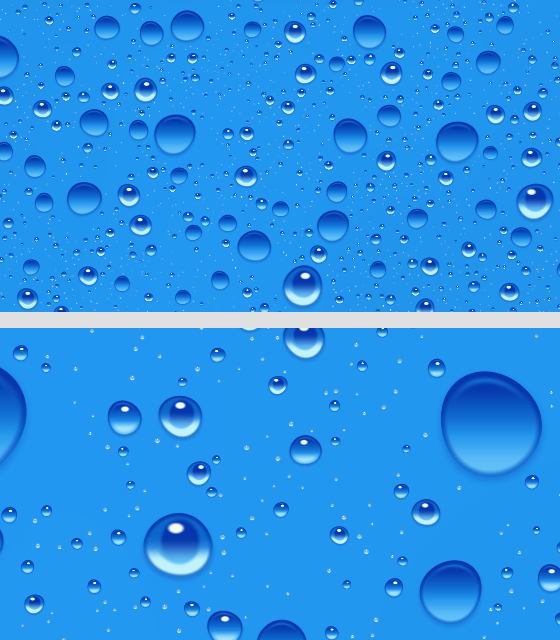
Top: the whole. Bottom: its middle third, enlarged.
Give the GLSL for this texture, as a Shadertoy shader.

```glsl
// Water drops of many sizes scattered on a bright blue sheet.
// Five jittered, rotated grids hold one drop per cell, from large to dust;
// a drop is left out where it would touch one of a coarser grid.

const vec3 SHEET = vec3(0.13, 0.585, 0.93);
const vec3 MID   = vec3(0.05, 0.40, 0.80);
const vec3 DEEP  = vec3(0.02, 0.21, 0.67);
const vec3 LIGHT = vec3(0.38, 0.75, 0.97);
const vec3 PALE  = vec3(0.76, 0.95, 0.99);

const int LAYERS = 5;
// cell size, smallest radius, largest radius, chance of a drop
const vec4 LAYER[LAYERS] = vec4[LAYERS](
    vec4(0.290, 0.0460, 0.0740, 0.68),
    vec4(0.155, 0.0230, 0.0420, 0.80),
    vec4(0.085, 0.0100, 0.0200, 0.60),
    vec4(0.045, 0.0040, 0.0090, 0.60),
    vec4(0.024, 0.0015, 0.0030, 0.45));
const float GLOSSY[LAYERS] = float[LAYERS](0.10, 0.35, 0.40, 0.0, 0.0);
const float MARGIN = 1.2;   // room for shadow, in radii
const float TURN = 1.3;     // rotation from grid to grid

vec3 hash3(vec3 p) {
    p = fract(p * vec3(0.1031, 0.1030, 0.0973));
    p += dot(p, p.yxz + 33.33);
    return fract((p.xxy + p.yxx) * p.zyx);
}

float noise(vec2 p) {
    vec2 i = floor(p), f = fract(p);
    f = f * f * (3.0 - 2.0 * f);
    float a = hash3(vec3(i, 91.0)).x, b = hash3(vec3(i + vec2(1, 0), 91.0)).x;
    float c = hash3(vec3(i + vec2(0, 1), 91.0)).x, d = hash3(vec3(i + 1.0, 91.0)).x;
    return mix(mix(a, b, f.x), mix(c, d, f.x), f.y);
}

// Drop in the cell at p plus a step: centre, radius (0 if none), seed
vec4 dropAt(int k, vec2 p, vec2 cellStep) {
    vec4 layer = LAYER[k];
    float id = float(k) * 17.0 + 5.0, angle = 0.4 + TURN * float(k);
    mat2 turn = mat2(cos(angle), sin(angle), -sin(angle), cos(angle));
    vec2 g = turn * p / layer.x + 60.0;
    float row = floor(g.y) + cellStep.y;
    float slide = hash3(vec3(row, 7.0, id)).x;
    vec2 cell = vec2(floor(g.x + slide) + cellStep.x, row);
    vec3 h = hash3(vec3(cell, id)), h2 = hash3(vec3(cell, id + 8.0));
    float r = mix(layer.y, layer.z, h.z);
    vec2 jitter = (h.xy - 0.5) * (layer.x - 2.0 * MARGIN * r);
    vec2 c = (cell + 0.5 - vec2(slide, 0.0) - 60.0) * layer.x + jitter;
    c = c * turn;   // inverse rotation
    float chance = layer.w;
    if (k > 2) chance *= 0.35 + 1.2 * noise(c * 5.0);
    return vec4(c, h2.x < chance ? r : 0.0, h2.y);
}

bool crowded(int k, vec4 drop) {
    for (int j = 0; j < k; j++)
        for (int i = 0; i < 9; i++) {
            vec4 other = dropAt(j, drop.xy, vec2(i % 3 - 1, i / 3 - 1));
            if (other.z > 0.0 && distance(other.xy, drop.xy) < 1.12 * (other.z + drop.z))
                return true;
        }
    return false;
}

// Clear drop: dark above, glowing below, with a dark rim
vec3 clearDrop(vec2 q, float f) {
    float v = -q.y;
    vec3 col = mix(DEEP, MID, smoothstep(-0.75, -0.1, v));
    col = mix(col, SHEET, smoothstep(-0.25, 0.3, v));
    col = mix(col, LIGHT, smoothstep(0.1, 0.8, v));
    float sheen = exp(-pow((f - 0.83) / 0.06, 2.0)) * smoothstep(0.35, 0.9, q.y);
    col = mix(col, SHEET, 0.55 * sheen);
    vec3 rim = mix(MID, DEEP, smoothstep(-0.7, 0.4, q.y));
    return mix(col, rim, 0.85 * smoothstep(0.85, 0.98, f));
}

// Glossy drop: dark core above a pale crescent
vec3 glossyDrop(vec2 q, float f) {
    vec3 col = mix(MID, LIGHT, smoothstep(-0.3, 0.5, -q.y));
    float crescent = smoothstep(0.55, 0.72, length(q - vec2(0.0, 0.15))) * smoothstep(0.0, 0.45, -q.y);
    col = mix(col, PALE, crescent);
    float core = 1.0 - smoothstep(0.5, 0.68, length((q - vec2(0.05, 0.12)) * vec2(1.1, 0.95)));
    col = mix(col, mix(LIGHT, DEEP, smoothstep(-0.5, 0.25, q.y)), core);
    vec3 rim = mix(MID, DEEP, smoothstep(-0.2, 0.6, q.y));
    return mix(col, rim, 0.85 * smoothstep(0.84, 0.96, f));
}

void mainImage(out vec4 fragColor, in vec2 fragCoord) {
    float px = 1.0 / iResolution.y;
    vec2 p = fragCoord * px;
    vec3 col = SHEET * (0.98 + 0.04 * noise(p * 1.5));

    for (int k = 0; k < LAYERS; k++) {
        vec4 drop = dropAt(k, p, vec2(0.0));
        if (drop.z == 0.0 || crowded(k, drop)) continue;

        // Slightly uneven outline
        vec2 q = (p - drop.xy) / drop.z;
        float a = atan(q.y, q.x), phase = 6.2832 * drop.w;
        float outline = 0.95 + 0.035 * sin(2.0 * a + phase) + 0.02 * sin(3.0 * a + 2.0 * phase);
        float f = length(q) / outline;

        // Soft shadow below
        float shadow = 1.0 - smoothstep(0.9, 1.14, length(q + vec2(0.0, 0.06)) / outline);
        col = mix(col, MID, 0.5 * shadow);

        bool glossy = fract(drop.w * 7.31) < GLOSSY[k];
        vec3 water = glossy ? glossyDrop(q, f) : clearDrop(q, f);

        // Small drops catch a bright spot and a stronger glow
        if (k > 1 && !glossy)
            water = mix(water, PALE, 0.75 * smoothstep(0.1, 0.6, -q.y) * (1.0 - smoothstep(0.65, 0.95, f)));
        if (k > 1 || glossy) {
            vec2 s = (q - vec2(0.35 * (drop.w - 0.5), 0.5)) * vec2(1.0, 1.5);
            water = mix(water, vec3(0.95, 0.99, 1.0), 1.0 - smoothstep(0.14, 0.28, length(s)));
        }
        if (k == 4) water = mix(water, PALE, 0.55);
        col = mix(col, water, clamp((1.0 - f) * drop.z / px + 0.5, 0.0, 1.0));
    }
    fragColor = vec4(col, 1.0);
}
```
